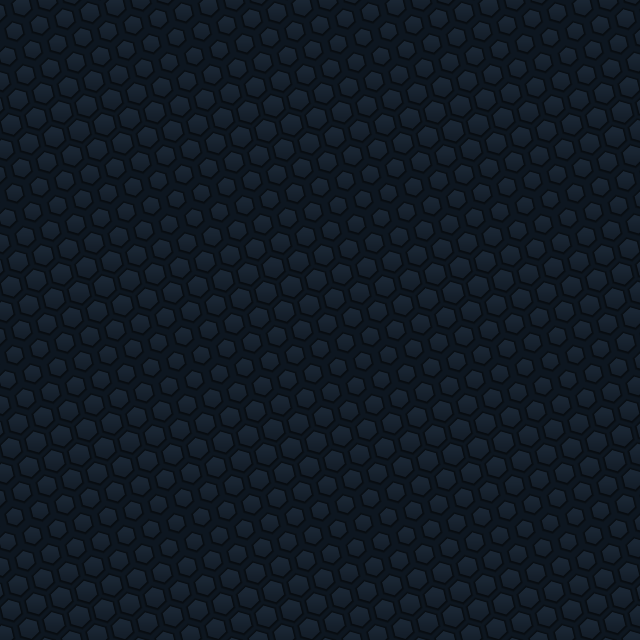
This pattern is drawn by a Shadertoy shader. Its source:

```glsl
// Dark tilted honeycomb of raised hexagonal studs, each with a soft black rim.
// A triangular lattice gives the nearest stud; two slow waves across the canvas
// set its size, and a vertical gradient shades its face.

// Offset from the nearest centre of a triangular lattice with unit spacing
vec2 nearestOffset(vec2 q) {
    vec2 period = vec2(1.0, sqrt(3.0));
    vec2 even = q - period * round(q / period);
    vec2 odd = q - period * (floor(q / period) + 0.5);
    return dot(even, even) < dot(odd, odd) ? even : odd;
}

// Distance to a hexagon whose flat sides face the lattice neighbours
float hexagon(vec2 q, float apothem) {
    q = abs(q);
    return max(q.x, dot(q, vec2(0.5, 0.8660))) - apothem;
}

// Slow swell of the studs over the canvas
float studApothem(vec2 centre) {
    float vertical = cos(6.2832 * 3.96 * (centre.y - 0.557));
    float horizontal = cos(6.2832 * 3.43 * (centre.x - 0.43));
    return 0.333 + 0.030 * vertical + 0.011 * horizontal;
}

void mainImage(out vec4 fragColor, in vec2 fragCoord) {
    vec2 p = fragCoord / iResolution.y;
    float spacing = 0.0405;
    float pixel = 1.0 / (iResolution.y * spacing);

    // Tilted lattice
    float tilt = radians(13.9);
    mat2 turn = mat2(cos(tilt), sin(tilt), -sin(tilt), cos(tilt));
    vec2 local = nearestOffset(transpose(turn) * (p - vec2(0.534, 0.572)) / spacing);
    vec2 upright = turn * local;
    float apothem = studApothem(p - upright * spacing);

    // Ground and the rim shadow, dropped slightly below the stud
    vec2 shadowPoint = transpose(turn) * (upright + vec2(0.0, 0.014));
    float shadow = 1.0 - smoothstep(0.015, 0.115, hexagon(shadowPoint, apothem));
    vec3 color = mix(vec3(0.052, 0.088, 0.125), vec3(0.030, 0.048, 0.066), shadow);

    // Stud face, lighter towards the top
    float height = smoothstep(-0.40, 0.40, upright.y);
    vec3 face = mix(vec3(0.076, 0.114, 0.158), vec3(0.104, 0.153, 0.208), height);
    float edge = hexagon(local, apothem);
    color = mix(color, face, 1.0 - smoothstep(-0.6 * pixel, 0.6 * pixel, edge));

    fragColor = vec4(color, 1.0);
}
```
